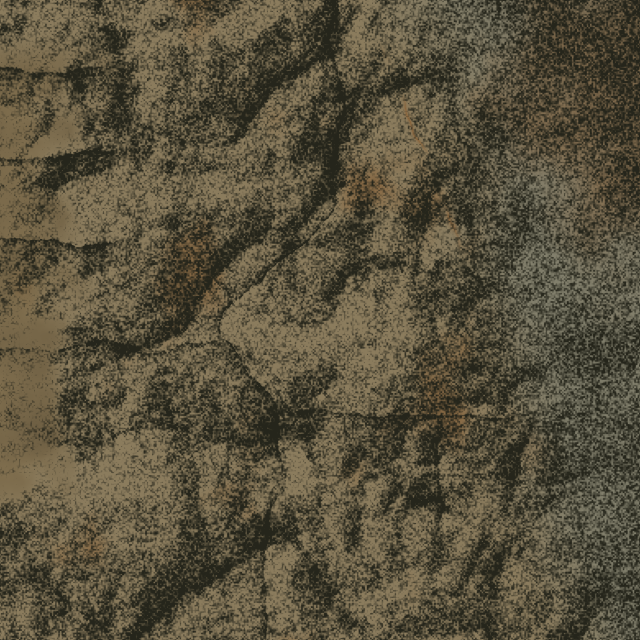
Write a Shadertoy shader that draws this texture.

```glsl
// Weathered rock face: creased lumps lit from the upper left, split by fissures.
// A relief tone sets how densely pale grains cover a dark ground; broad masks
// turn the grains to smooth sand (left), grey lichen (right) and rust stains.

const vec3 DARK_GROUND = vec3(0.145, 0.145, 0.105);
const vec3 PALE_GRAIN  = vec3(0.545, 0.485, 0.365);
const vec3 GREY_GRAIN  = vec3(0.510, 0.500, 0.425);
const vec3 SAND        = vec3(0.475, 0.410, 0.290);
const vec3 RUST        = vec3(0.530, 0.345, 0.170);
const vec2 TO_LIGHT    = vec2(-0.75, 0.66);

float hash(vec2 p) {
    vec3 q = fract(p.xyx * vec3(0.1031, 0.1030, 0.0973));
    q += dot(q, q.yzx + 33.33);
    return fract((q.x + q.y) * q.z);
}

// Value noise, 0 to 1
float grainNoise(vec2 p) {
    vec2 i = floor(p), f = fract(p);
    f = f * f * (3.0 - 2.0 * f);
    return mix(mix(hash(i), hash(i + vec2(1, 0)), f.x),
               mix(hash(i + vec2(0, 1)), hash(i + vec2(1, 1)), f.x), f.y);
}

float cornerSlope(vec2 cell, vec2 offset) {
    float a = 6.2832 * hash(cell + 71.0);
    return dot(vec2(cos(a), sin(a)), offset);
}

// Gradient noise, about -0.7 to 0.7
float waveNoise(vec2 p) {
    vec2 i = floor(p), f = fract(p), e = vec2(1, 0);
    vec2 u = f * f * f * (f * (f * 6.0 - 15.0) + 10.0);
    return mix(mix(cornerSlope(i, f), cornerSlope(i + e, f - e), u.x),
               mix(cornerSlope(i + e.yx, f - e.yx), cornerSlope(i + 1.0, f - 1.0), u.x), u.y);
}

float fbm(vec2 p) {
    float sum = 0.0, amp = 0.6;
    for (int i = 0; i < 5; i++) {
        sum += amp * waveNoise(p);
        p = mat2(1.6, 1.2, -1.2, 1.6) * p + 9.3;
        amp *= 0.5;
    }
    return sum;
}

// Rounded lumps meeting in sharp creases
float lumpHeight(vec2 p) {
    p += 0.07 * vec2(fbm(p * 4.0), fbm(p * 4.0 + 17.0));
    float sum = 0.0, amp = 0.5;
    p = p * 4.2 + 3.7;
    for (int i = 0; i < 4; i++) {
        sum += amp * abs(waveNoise(p));
        p = mat2(1.6, 1.2, -1.2, 1.6) * p + 5.1;
        amp *= 0.42;
    }
    return sum;
}

// Darkness around a fissure: thin line, wide shadow for d < 0, lit lip for d > 0
float fissure(float d, float shadow) {
    float side = 1.0 - smoothstep(-0.002, 0.002, d);
    float line = 0.30 * exp(-abs(d) * 220.0);
    return line + mix(-0.10 * exp(-abs(d) * 40.0), shadow * exp(-abs(d) * 24.0), side);
}

// Soft window from a to b
float span(float a, float b, float x) {
    return smoothstep(a - 0.04, a + 0.04, x) * (1.0 - smoothstep(b - 0.04, b + 0.04, x));
}

float fissureDarkness(vec2 p) {
    float down = 1.0 - p.y;
    float trunk = 0.53 - 0.19 * smoothstep(0.30, 0.52, down)
                + 0.10 * smoothstep(0.52, 0.65, down) - 0.03 * smoothstep(0.7, 0.9, down);
    float dark = fissure(p.x - trunk, 0.24);
    dark += fissure(p.x - 0.69, 0.20) * span(0.66, 0.86, down);
    dark += fissure(p.y - 0.455, 0.22) * span(-0.1, 0.34, p.x);
    dark += fissure(p.y - 0.350, 0.18) * span(0.46, 0.84, p.x);
    for (int i = 0; i < 3; i++) {
        float k = float(i);
        dark += 1.3 * fissure(p.y - 0.89 + 0.133 * k, 0.3) * span(-0.1, 0.15 + 0.02 * k, p.x);
    }
    return dark;
}

void mainImage(out vec4 fragColor, in vec2 fragCoord) {
    vec2 p = fragCoord / iResolution.y;
    float broad = fbm(p * 3.0 + 40.0);
    float ragged = fbm(p * 9.0 + 12.0);
    vec2 bent = p + 0.045 * vec2(fbm(p * 7.0 + 2.0), fbm(p * 7.0 + 31.0));

    // Region masks
    float sand = 1.0 - smoothstep(-0.05, 0.07, p.x - 0.10 + 0.16 * ragged + 0.14 * broad);
    sand *= span(0.22, 0.92, p.y);
    float grey = smoothstep(-0.06, 0.14, p.x - 0.63 - 0.24 * (1.0 - p.y) + 0.15 * broad);
    float corner = smoothstep(0.35, 0.10, length(p - vec2(1.02, 0.86)) + 0.15 * ragged);
    float rust = 0.75 * smoothstep(0.10, 0.42, fbm(p * 5.0 + 63.0)) * (1.0 - grey) + 0.7 * corner;

    // Relief tone
    float height = lumpHeight(p);
    float slope = (height - lumpHeight(p + TO_LIGHT * 0.012)) / 0.012;
    float relief = clamp(0.085 * slope, -0.24, 0.20) - 0.20 * (1.0 - smoothstep(0.02, 0.15, height));
    float band = exp(-pow((p.x + 0.75 * p.y - 1.42 + 0.1 * broad) * 9.0, 2.0));
    float tone = 0.57 + relief * mix(1.0, 0.3, grey) + 0.16 * broad + 0.14 * ragged;
    tone += grey * (0.16 * band - 0.13) - 0.12 * corner + 0.42 * sand;
    tone -= fissureDarkness(bent) * mix(1.0, 0.4, grey);

    // Thin ochre vein
    float vein = exp(-abs(bent.x - 0.60 - 0.36 * (0.95 - bent.y)) * 320.0) * span(0.62, 0.94, p.y);
    vein *= smoothstep(-0.25, 0.15, ragged);
    tone += 0.25 * vein;

    // Grains
    float grain = 0.68 * grainNoise(p * 390.0) + 0.32 * grainNoise(p * 210.0 + 8.0);
    float cover = smoothstep(-0.43, 0.43, grain + tone - 1.0);
    vec3 pale = mix(PALE_GRAIN, GREY_GRAIN, grey);
    pale = mix(pale, SAND * (1.0 + 0.18 * ragged), sand);
    pale = mix(pale, RUST, clamp(0.65 * rust + 0.7 * vein, 0.0, 0.85));
    fragColor = vec4(mix(DARK_GROUND, pale, cover), 1.0);
}
```
